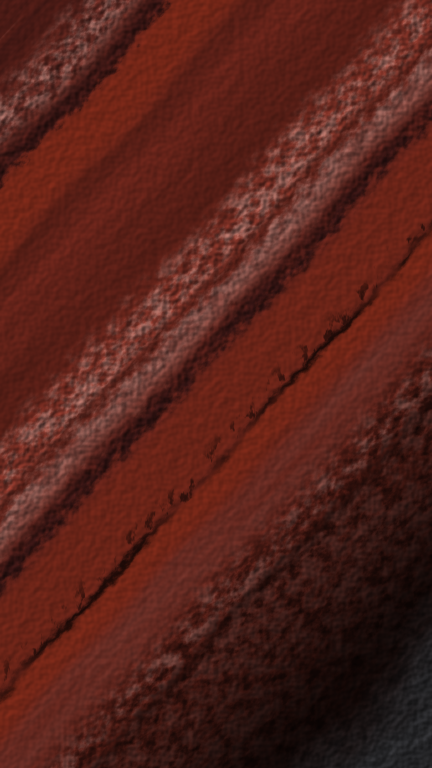
This texture is drawn by a Shadertoy shader. Its source:

```glsl
// Diagonal mineral strata: rust-red slopes, chalky speckled seams and dark ragged ledges.
// One coordinate runs across the layers; soft bands are painted along it, with their
// borders frayed by gradient noise, then a side-lit grain relief gives the sandy surface.

#define SLOPE 1.09          // steepness of the layers
#define WOBBLE 0.016        // slow bending of layer borders
#define FRAY 0.020          // fine raggedness of layer borders
#define GRAIN_SCALE 150.0   // sand grains per canvas height
#define GRAIN_SOFT 0.20     // relief on smooth slopes
#define GRAIN_ROUGH 0.62    // relief on chalk and rubble
#define RED vec3(0.395, 0.135, 0.098)
#define ORANGE vec3(0.465, 0.150, 0.085)
#define PLUM vec3(0.170, 0.065, 0.062)
#define CHALK vec3(0.590, 0.425, 0.395)
#define MAUVE vec3(0.400, 0.215, 0.190)
#define SLATE vec3(0.165, 0.165, 0.175)

vec2 hashGradient(vec2 cell) {
    vec3 h = fract(cell.xyx * vec3(0.1031, 0.1030, 0.0973));
    h += dot(h, h.yzx + 33.33);
    float angle = 6.2832 * fract((h.x + h.y) * h.z);
    return vec2(cos(angle), sin(angle));
}

float gradientNoise(vec2 p) {
    vec2 i = floor(p), f = fract(p);
    vec2 u = f * f * f * (f * (f * 6.0 - 15.0) + 10.0);
    vec2 o = vec2(0.0, 1.0);
    float a = dot(hashGradient(i), f);
    float b = dot(hashGradient(i + o.yx), f - o.yx);
    float c = dot(hashGradient(i + o.xy), f - o.xy);
    float d = dot(hashGradient(i + o.yy), f - o.yy);
    return 1.4 * mix(mix(a, b, u.x), mix(c, d, u.x), u.y);
}

float fbm(vec2 p) {
    float sum = 0.0, amp = 0.6;
    for (int i = 0; i < 4; i++) {
        sum += amp * gradientNoise(p);
        p = mat2(1.6, 1.2, -1.2, 1.6) * p + 7.3;
        amp *= 0.55;
    }
    return sum;
}

// Soft-edged layer from lo to hi, each border with its own softness.
float band(float s, float lo, float hi, float softLo, float softHi) {
    return smoothstep(lo - softLo, lo + softLo, s) * (1.0 - smoothstep(hi - softHi, hi + softHi, s));
}

float grain(vec2 p) {
    return 0.6 * gradientNoise(p * GRAIN_SCALE) + 0.7 * gradientNoise(p * GRAIN_SCALE * 0.47 + 3.1);
}

void mainImage(out vec4 fragColor, in vec2 fragCoord) {
    vec2 p = fragCoord / iResolution.y;

    // Layer coordinates: s across the strata, q = (along, across) in true distance
    float s = 1.0 - p.y + SLOPE * p.x;
    vec2 q = vec2(p.x + SLOPE * p.y, s) / length(vec2(1.0, SLOPE));
    float mottle = fbm(q * vec2(42.0, 62.0));
    float streak = fbm(q * vec2(3.0, 48.0) + 11.0);
    float patches = fbm(q * vec2(7.0, 15.0) + 4.0);
    float bend = s + WOBBLE * gradientNoise(q * vec2(5.0, 3.0));
    float edge = bend + FRAY * mottle;
    float speckle = smoothstep(-0.35, 0.45, mottle + 0.35 * patches);

    // Smooth red slopes
    vec3 col = RED * (1.0 + 0.10 * streak);
    col = mix(col, ORANGE, 0.75 * band(bend, 0.25, 0.345, 0.02, 0.03));
    col *= 1.0 - 0.20 * band(bend, 0.352, 0.385, 0.012, 0.04);
    col *= 1.0 - 0.16 * band(bend, 0.47, 0.58, 0.06, 0.02);

    // Streaked corner with its chalk seam and dark rim
    float corner = 1.0 - smoothstep(0.235, 0.255, edge);
    col = mix(col, mix(PLUM, RED, 0.55 + 0.5 * streak), corner);
    float cornerChalk = band(edge, 0.125, 0.205, 0.035, 0.025);
    col = mix(col, CHALK, cornerChalk * (0.12 + 0.60 * speckle));
    col = mix(col, CHALK, 0.30 * (1.0 - smoothstep(0.10, 0.14, s)) * smoothstep(0.15, 0.6, streak));
    float cornerRim = band(edge, 0.213, 0.247, 0.016, 0.008);
    col = mix(col, PLUM, cornerRim * (0.85 - 0.4 * speckle));

    // Main chalk seam: speckled upper half, red furrow, smoother grey lower half
    float chalkUpper = band(edge, 0.588, 0.662, 0.035, 0.014);
    col = mix(col, CHALK, chalkUpper * (0.10 + 0.62 * speckle));
    float furrow = band(edge, 0.657, 0.670, 0.007, 0.008);
    col = mix(col, RED * 0.70, 0.65 * furrow);
    float chalkLower = band(edge, 0.674, 0.724, 0.012, 0.026);
    col = mix(col, mix(MAUVE, CHALK, 0.12 + 0.50 * speckle), 0.9 * chalkLower);
    float ledge = band(edge, 0.732, 0.770, 0.018, 0.013);
    col = mix(col, PLUM, ledge * (0.98 - 0.40 * speckle));

    // Lower red slope, ragged crack and the bright bank beneath it
    col = mix(col, ORANGE * 0.94, 0.45 * band(bend, 0.785, 0.90, 0.015, 0.02));
    col = mix(col, ORANGE, 0.75 * band(bend, 0.914, 0.965, 0.006, 0.025));
    float crackOffset = bend + 0.012 * mottle - 0.911;
    float crack = exp(-pow(crackOffset / 0.0065, 2.0)) * smoothstep(-0.6, 0.15, patches);
    float teeth = band(crackOffset, -0.030, 0.0, 0.018, 0.005)
                * smoothstep(0.12, 0.42, fbm(p * vec2(62.0, 30.0) + 2.0));
    col *= 1.0 - 0.72 * max(crack, 0.75 * teeth);

    // Mauve stripes fading into rubble with a pale vein
    float stripes = band(bend, 0.975, 1.06, 0.02, 0.05);
    col = mix(col, MAUVE, stripes * (0.40 + 0.45 * streak));
    float rubble = smoothstep(1.02, 1.10, edge);
    col = mix(col, mix(RED * 0.72, MAUVE * 0.92, speckle), 0.75 * rubble);
    float vein = band(edge, 1.085, 1.125, 0.03, 0.02);
    col = mix(col, CHALK, 0.36 * vein * smoothstep(-0.1, 0.5, mottle + 0.6 * patches));
    col *= 1.0 - 0.38 * band(edge, 1.128, 1.145, 0.010, 0.020);
    col *= 1.0 - 0.35 * rubble * smoothstep(0.05, 0.5, -mottle);

    // Shadow deepening to the lower right, then the slate corner
    col *= 1.0 - 0.42 * smoothstep(1.0, 1.26, s) - 0.38 * smoothstep(1.20, 1.40, s);
    float slate = smoothstep(1.38, 1.53, s + 0.05 * patches);
    col = mix(col, SLATE * (0.85 + 0.30 * mottle), slate);

    // Grain lit from the upper left
    float rough = max(max(chalkUpper, 0.7 * chalkLower), max(max(ledge, cornerChalk), max(cornerRim, 0.75 * rubble)));
    float relief = grain(p) - grain(p + vec2(-0.0023, 0.0023));
    col *= 1.0 + mix(GRAIN_SOFT, GRAIN_ROUGH, rough) * relief;

    fragColor = vec4(clamp(col, 0.0, 1.0), 1.0);
}
```
